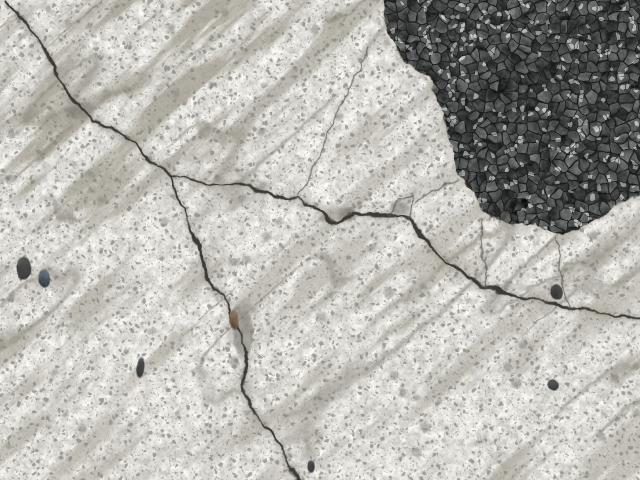
This texture is drawn by a Shadertoy shader. Its source:

```glsl
// Streaked concrete split by branching cracks beside a dark asphalt patch.
const vec3 CONCRETE = vec3(.885, .882, .862);
const vec3 STAIN = vec3(.62, .6, .55);
const vec3 PIT = vec3(.51, .505, .475);
const vec3 CREVICE = vec3(.2, .195, .175);
const vec3 STONE = vec3(.33, .335, .335);
const vec2 STREAK_DIR = vec2(.743, .669);
const float CRACK_WIDTH = .0034;
const float HAIR_WIDTH = .0012;

// Crack and patch outlines in units of canvas height
const vec2 TRUNK[10] = vec2[10](vec2(.017,1), vec2(.069,.934), vec2(.156,.788),
 vec2(.2,.74), vec2(.252,.722), vec2(.352,.635), vec2(.434,.62), vec2(.521,.618),
 vec2(.573,.589), vec2(.622,.587));
const vec2 EAST[10] = vec2[10](vec2(.622,.587), vec2(.707,.535), vec2(.738,.554),
 vec2(.812,.554), vec2(.851,.545), vec2(.877,.505), vec2(.929,.453), vec2(1.007,.401),
 vec2(1.189,.356), vec2(1.335,.332));
const vec2 SOUTH[10] = vec2[10](vec2(.352,.635), vec2(.408,.505), vec2(.434,.418),
 vec2(.477,.361), vec2(.495,.314), vec2(.514,.262), vec2(.509,.201), vec2(.521,.149),
 vec2(.564,.097), vec2(.622,-.01));
const vec2 PATCH[10] = vec2[10](vec2(.799,1.01), vec2(.807,.939), vec2(.842,.87),
 vec2(.894,.835), vec2(.92,.774), vec2(.955,.635), vec2(1.024,.545), vec2(1.17,.512),
 vec2(1.25,.545), vec2(1.6,.77));
// Hairlines: start, end
const vec4 HAIRS[9] = vec4[9](vec4(.622,.592,.668,.679), vec4(.668,.679,.703,.774),
 vec4(.703,.774,.773,.905), vec4(.812,.554,.83,.589), vec4(.83,.589,.865,.595),
 vec4(.865,.595,.851,.545), vec4(.868,.58,.951,.627), vec4(1.007,.401,1.01,.545),
 vec4(1.189,.356,1.155,.505));
// Ellipses: centre, radii
const vec4 PEBBLES[7] = vec4[7](vec4(.049,.441,.015,.024), vec4(.092,.422,.012,.019),
 vec4(.488,.335,.009,.021), vec4(.292,.234,.009,.021), vec4(1.151,.198,.011,.012),
 vec4(.648,.028,.008,.013), vec4(1.16,.392,.014,.017));
const vec4 CHIPS[4] = vec4[4](vec4(.506,.315,.021,.068), vec4(.725,.553,.022,.015),
 vec4(.832,.568,.022,.014), vec4(.168,.772,.028,.018));
// Dirty areas: centre, radius
const vec3 DIRT[3] = vec3[3](vec3(.36,.88,.19), vec3(.78,.3,.14), vec3(.1,.67,.12));

vec2 hash2(vec2 p) {
 vec3 h = fract(p.xyx * vec3(.1031, .103, .0973));
 h += dot(h, h.yzx + 33.33);
 return fract((h.xx + h.yz) * h.zy);
}
float noise(vec2 p) {
 vec2 i = floor(p), f = fract(p);
 f *= f * (3. - 2. * f);
 return mix(mix(hash2(i).x, hash2(i + vec2(1, 0)).x, f.x),
  mix(hash2(i + vec2(0, 1)).x, hash2(i + 1.).x, f.x), f.y);
}
float fbm(vec2 p) {
 float sum = 0., gain = .533;
 for (int i = 0; i < 4; i++, gain *= .5, p = p * 2.03 + 17.3) sum += gain * noise(p);
 return sum;
}
// Nearest cell: offset (xy), gap to the next (z), random id (w)
vec4 cells(vec2 p) {
 vec4 best = vec4(0);
 float first = 9., second = 9.;
 for (int k = 0; k < 9; k++) {
  vec2 cell = floor(p) + vec2(k % 3 - 1, k / 3 - 1);
  vec2 o = p - cell - .1 - .8 * hash2(cell);
  float d = length(o);
  second = min(second, max(first, d));
  if (d < first) { first = d; best = vec4(o, 0, hash2(cell + 71.7).y); }
 }
 best.z = second - first;
 return best;
}
float segment(vec2 p, vec2 a, vec2 b) {
 p -= a; b -= a;
 return length(p - b * clamp(dot(p, b) / dot(b, b), 0., 1.));
}
float ellipse(vec2 p, vec4 e) { return (length((p - e.xy) / e.zw) - 1.) * min(e.z, e.w); }
// Antialiased coverage of a signed distance
float fill(float d) { return clamp(.5 - d * iResolution.y * .7, 0., 1.); }
float specks(vec2 p, float density) {
 vec4 c = cells(p);
 float r = .11 + .22 * c.w / density;
 return step(c.w, density) * (1. - smoothstep(r - .15, r + .15, length(c.xy)));
}
vec3 concrete(vec2 p) {
 vec2 s = vec2(dot(p, STREAK_DIR), dot(p, vec2(-STREAK_DIR.y, STREAK_DIR.x)));
 float dirt = .25 + .5 * fbm(p * 3. + 4.), grain = fbm(p * 75.);
 for (int i = 0; i < 3; i++) dirt += .4 * exp(-pow(length(p - DIRT[i].xy) / DIRT[i].z, 2.));
 float streak = smoothstep(.47, .75, fbm(s * vec2(5, 32)));
 float ridge = 1. - abs(2. * noise(s * vec2(3, 19) + .2 * fbm(p * 40.)) - 1.);
 float groove = smoothstep(.86, 1., ridge) * smoothstep(.42, .62, fbm(s * vec2(3.5, 9) + 8.));
 vec3 col = CONCRETE + .26 * (grain - .5) + .1 * (noise(p * 230.) - .5);
 col = mix(col, STAIN, min(streak * dirt * (.5 + grain), .75));
 col = mix(col, STAIN * .88, .6 * groove * (.4 + grain));
 p += .006 * vec2(noise(p * 130.), noise(p * 130. + 40.));
 col = mix(col, PIT, .7 * specks(p * 78., .4));
 col = mix(col, PIT * 1.15, .5 * specks(p * 145., .42));
 return mix(col, PIT, .5 * specks(p * 30., .09));
}
vec3 asphalt(vec2 p) {
 p += .008 * vec2(noise(p * 60.), noise(p * 60. + 20.));
 vec4 big = cells(p * 48.), small = cells(p * 105.);
 vec2 tilt = hash2(vec2(big.w * 91., 3)) - .5;
 float shade = .3 + .65 * big.w + .9 * dot(tilt, big.xy) + .5 * fbm(p * 150.);
 vec3 col = STONE * mix(.4, shade, smoothstep(.02, .2, big.z));
 return col + (.12 * small.w - .05 + .28 * step(.91, small.w)) * smoothstep(0., .3, small.z);
}
void mainImage(out vec4 fragColor, in vec2 fragCoord) {
 vec2 p = fragCoord / iResolution.y;
 vec2 q = p + .022 * (vec2(fbm(p * 32.), fbm(p * 32. + 50.)) - .5);
 float rough = fbm(p * 70.), crack = 9., hair = 9., edge = 9., side = 1.;
 vec3 col = concrete(p);
 // Chipped hollows
 for (int i = 0; i < 4; i++)
  col = mix(col, PIT * (.75 + .6 * rough), .7 * smoothstep(.003, -.005, ellipse(q, CHIPS[i])));
 // Distances to cracks, hairlines and patch border
 for (int i = 0; i < 9; i++) {
  crack = min(crack, min(segment(q, TRUNK[i], TRUNK[i + 1]),
   min(segment(q, EAST[i], EAST[i + 1]), segment(q, SOUTH[i], SOUTH[i + 1]))));
  hair = min(hair, segment(q, HAIRS[i].xy, HAIRS[i].zw));
  vec2 a = PATCH[i], b = PATCH[i + 1];
  edge = min(edge, segment(q, a, b));
  if (q.x >= a.x && q.x < b.x && q.y > mix(a.y, b.y, (q.x - a.x) / (b.x - a.x))) side = -1.;
 }
 // Soiled margins and open cracks
 float width = CRACK_WIDTH * (.25 + 1.1 * noise(p * 24. + 7.));
 col = mix(col, STAIN * .85, .55 * exp(-crack / .008) * (.5 + rough));
 col = mix(col, CREVICE, .92 * fill(crack - width));
 col = mix(col, PIT, .3 * exp(-hair / .004));
 col = mix(col, CREVICE * 1.5, .65 * fill(hair - HAIR_WIDTH));
 // Loose pebbles
 for (int i = 0; i < 7; i++) {
  vec4 e = PEBBLES[i];
  vec3 tint = i == 1 ? vec3(.38, .43, .48) : i == 2 ? vec3(.55, .46, .37) : STONE;
  float light = .6 + .5 * rough + .2 * (p.y - e.y) / e.w;
  col = mix(col, tint * light, fill(ellipse(mix(p, q, .4), e)));
 }
 // Asphalt with a soiled border
 edge *= side;
 col = mix(col, STAIN, .4 * exp(-max(edge, 0.) / .006));
 col = mix(col, asphalt(p), fill(edge));
 fragColor = vec4(clamp(col, 0., 1.), 1);
}
```
